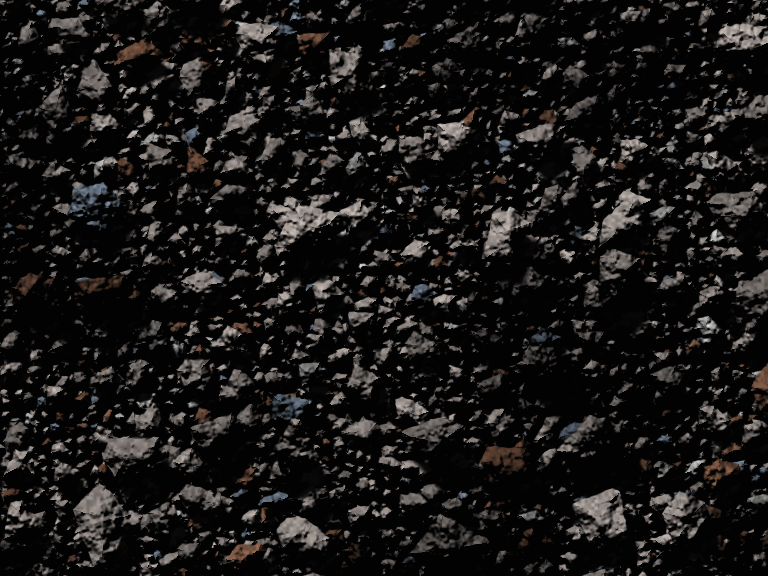
A Shadertoy shader for this texture:

```glsl
// Dark volcanic gravel under hard, low sunlight from the upper left.
// Four layers of angular stones are painted from grit to large lumps; each stone
// is a random polygon with sloped facets, a rough surface and a black cast shadow.

const float TAU = 6.2831853;
const int LAYERS = 4;
const int FACETS = 6;
const float GRIT_CELL = 0.022;       // cell size of the finest layer
const float LAYER_GROWTH = 1.85;     // size ratio between layers
const vec4 PRESENCE = vec4(0.95, 0.88, 0.68, 0.38);
const vec3 SUN = vec3(-0.35, 0.75, 0.56);
const float SHADOW_LENGTH = 0.6;     // in stone radii
const float FACET_SLOPE = 0.7;
const float BUMP_FREQ = 45.0;
const float BUMP_STRENGTH = 0.42;
const float LIT_START = 0.37;
const float LIT_RANGE = 0.45;
const vec3 GROUND = vec3(0.009, 0.008, 0.008);
const vec3 GREY = vec3(0.62, 0.585, 0.565);
const vec3 RUST = vec3(0.47, 0.33, 0.25);
const vec3 SLATE = vec3(0.44, 0.50, 0.57);
const vec3 PALE = vec3(0.70, 0.70, 0.69);

float hash(vec2 p) {
    vec3 q = fract(vec3(p.xyx) * 0.1031);
    q += dot(q, q.yzx + 33.33);
    return fract((q.x + q.y) * q.z);
}

vec2 hash2(vec2 p) {
    return vec2(hash(p), hash(p + 57.3));
}

float noise(vec2 p) {
    vec2 i = floor(p), f = fract(p);
    f = f * f * (3.0 - 2.0 * f);
    return mix(mix(hash(i), hash(i + vec2(1, 0)), f.x),
               mix(hash(i + vec2(0, 1)), hash(i + vec2(1, 1)), f.x), f.y);
}

// Rough surface height: three octaves of equal steepness
float roughness(vec2 p) {
    float sum = 0.0, amp = 1.0;
    for (int i = 0; i < 3; i++) {
        sum += amp * noise(p);
        p = mat2(1.6, 1.2, -1.2, 1.6) * p + 17.0;
        amp *= 0.5;
    }
    return sum;
}

vec2 roughSlope(vec2 p) {
    const float e = 0.12;
    float h = roughness(p);
    return vec2(roughness(p + vec2(e, 0)) - h, roughness(p + vec2(0, e)) - h) / e;
}

// Random convex polygon: xy = direction of nearest facet, z = signed distance
vec3 stoneShape(vec2 p, vec2 id) {
    float turn = TAU * hash(id + 3.1);
    vec2 axis = vec2(cos(turn), sin(turn));
    vec3 best = vec3(0, 0, -9);
    for (int i = 0; i < FACETS; i++) {
        vec2 rnd = hash2(id + 7.7 * float(i + 1));
        float a = turn + (float(i) + 0.7 * rnd.x) * TAU / float(FACETS);
        vec2 dir = vec2(cos(a), sin(a));
        float reach = mix(0.65, 1.0, rnd.y) * (1.0 - 0.35 * abs(dot(dir, axis)));
        float d = dot(p, dir) - reach;
        if (d > best.z) best = vec3(dir, d);
    }
    return best;
}

vec3 stoneColor(vec2 id) {
    float kind = hash(id + 21.0);
    vec3 c = kind < 0.09 ? RUST : kind < 0.15 ? SLATE : kind < 0.21 ? PALE : GREY;
    return c * mix(0.7, 1.12, hash(id + 31.0));
}

void mainImage(out vec4 fragColor, in vec2 fragCoord) {
    vec2 uv = fragCoord / iResolution.y;
    float pixel = 1.0 / iResolution.y;
    vec2 slope = roughSlope(uv * BUMP_FREQ);
    float grain = mix(0.75, 1.15, noise(uv * 170.0));
    float hollow = 0.25 * (1.0 - smoothstep(0.2, 0.55, noise(uv * 4.5 + 9.0)));
    vec3 sun = normalize(SUN);
    vec3 color = GROUND;
    float cell = GRIT_CELL;

    for (int layer = 0; layer < LAYERS; layer++) {
        vec2 base = floor(uv / cell);
        for (int y = 1; y >= -1; y--)
        for (int x = -1; x <= 1; x++) {
            vec2 grid = base + vec2(x, y);
            vec2 id = grid + 131.0 * float(layer + 1);
            if (hash(id) > PRESENCE[layer]) continue;
            float radius = cell * mix(0.34, 0.58, hash(id + 11.0));
            vec2 center = (grid + mix(vec2(0.2), vec2(0.8), hash2(id + 5.0))) * cell;
            vec2 p = (uv - center) / radius;
            if (dot(p, p) > 5.3) continue;
            p += slope * min(0.08, 0.0016 / radius);

            // Cast shadow
            vec2 toSun = SHADOW_LENGTH * normalize(sun.xy);
            float shade = stoneShape(p + toSun, id).z;
            color = mix(color, GROUND, 0.96 * smoothstep(0.1, -0.1, shade));

            // Lit facets
            vec3 shape = stoneShape(p, id);
            vec2 tilt = 0.5 * (hash2(id + 41.0) - 0.5);
            vec2 lean = shape.xy * FACET_SLOPE * smoothstep(-0.65, 0.0, shape.z);
            vec3 normal = normalize(vec3(lean + tilt - BUMP_STRENGTH * slope, 0.8));
            float lit = (dot(normal, sun) - LIT_START - hollow) / LIT_RANGE;
            vec3 surface = GROUND + stoneColor(id) * grain * clamp(lit, 0.0, 1.0);
            float edge = pixel / radius;
            color = mix(color, surface, smoothstep(edge, -edge, shape.z));
        }
        cell *= LAYER_GROWTH;
    }
    fragColor = vec4(color, 1.0);
}
```
